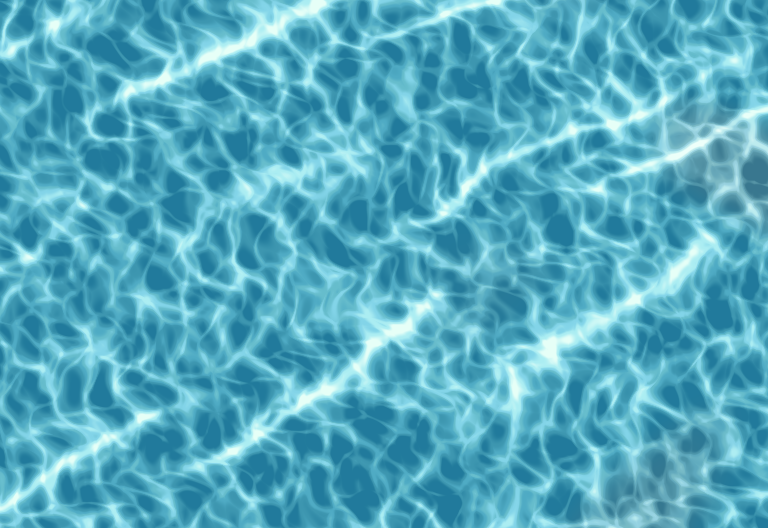
Write a WebGL 1 fragment shader that draws this texture.

```glsl
precision highp float;
// Sunlit pool water: long slanted light ridges over a net of caustic cells.
// Warped cellular noise gives the net and the fine ripples, layered sines
// bend and break the ridges, and a colour ramp turns brightness into water.

uniform vec2 u_resolution;

const float RIDGE_ANGLE = 0.54;
const float RIDGE_SPACING = 0.165;
const float RIDGE_WIDTH = 0.075;
const float HALO_WIDTH = 0.21;
const vec2 NET_SCALE = vec2(11.5, 8.5);
const vec2 FINE_NET_SCALE = vec2(19.0, 15.0);
const vec2 RIPPLE_SCALE = vec2(27.0, 10.0);
const float BASE_LIGHT = 0.03;
const float NET_LIGHT = 0.22;
const float LINE_LIGHT = 0.20;
const float FINE_NET_LIGHT = 0.18;
const float RIPPLE_LIGHT = 0.34;
const float RIDGE_LIGHT = 0.36;
const float HALO_LIGHT = 0.17;
const float GREY_AMOUNT = 0.30;

const vec3 DEEP = vec3(0.13, 0.48, 0.61);
const vec3 BLUE = vec3(0.24, 0.59, 0.69);
const vec3 TEAL = vec3(0.31, 0.67, 0.77);
const vec3 AQUA = vec3(0.40, 0.74, 0.80);
const vec3 PALE = vec3(0.51, 0.83, 0.91);
const vec3 GLOW = vec3(0.67, 0.93, 0.95);
const vec3 GLINT = vec3(0.90, 1.00, 0.97);

vec2 hash2(vec2 p) {
  vec2 k = vec2(dot(p, vec2(127.1, 311.7)), dot(p, vec2(269.5, 183.3)));
  return fract(sin(k) * 43758.55);
}

// Cellular noise: x = distance to nearest point, y = gap to the second
vec2 cells(vec2 p) {
  vec2 cell = floor(p);
  vec2 f = fract(p);
  float first = 8.0;
  float second = 8.0;
  for (int j = -1; j <= 1; j++) {
    for (int i = -1; i <= 1; i++) {
      vec2 offset = vec2(float(i), float(j));
      float d = length(offset + hash2(cell + offset) - f);
      second = min(second, max(first, d));
      first = min(first, d);
    }
  }
  return vec2(first, second - first);
}

// Slow variation from 0 to 1, made of nested sines
float swell(vec2 p) {
  float a = sin(p.x + 1.7 * sin(p.y * 0.73));
  float b = sin(p.y * 1.13 + 1.4 * sin(p.x * 0.61 + 2.0));
  return 0.5 + 0.25 * (a + b);
}

// Bends straight cell borders into curved water lines
vec2 warp(vec2 p) {
  vec2 w = 0.020 * sin(p.yx * vec2(11.0, 13.0) + vec2(0.4, 2.1));
  w += 0.009 * sin((p.yx + w) * vec2(37.0, 31.0) + p * 9.0);
  w += 0.004 * sin((p.yx - w) * vec2(71.0, 83.0) + 1.3);
  return p + w;
}

float bell(float x, float width) {
  return exp(-x * x / (width * width));
}

// Long, broken light bands along the x axis
float ridges(vec2 p) {
  float v = p.y / RIDGE_SPACING + 0.22 * sin(p.x * 4.1 + p.y * 5.0);
  v += 0.07 * sin(p.x * 13.0 + p.y * 9.0) + 0.15 * sin(v * 2.4);
  float d = fract(v) - 0.5;
  float band = floor(v);
  float strength = smoothstep(0.2, 0.8, swell(vec2(p.x * 6.5 + band * 2.7, band * 4.3)));
  return strength * (RIDGE_LIGHT * bell(d, RIDGE_WIDTH) + HALO_LIGHT * bell(d, HALO_WIDTH));
}

vec3 waterColor(float t) {
  vec3 c = mix(DEEP, BLUE, smoothstep(0.20, 0.34, t));
  c = mix(c, TEAL, smoothstep(0.34, 0.43, t));
  c = mix(c, AQUA, smoothstep(0.43, 0.52, t));
  c = mix(c, PALE, smoothstep(0.52, 0.62, t));
  c = mix(c, GLOW, smoothstep(0.62, 0.77, t));
  return mix(c, GLINT, smoothstep(0.77, 1.02, t));
}

void main() {
  vec2 p = gl_FragCoord.xy / u_resolution.y;
  float c = cos(RIDGE_ANGLE);
  float s = sin(RIDGE_ANGLE);
  vec2 q = vec2(c * p.x + s * p.y, c * p.y - s * p.x);
  vec2 w = warp(q);

  // Caustic net, from broad glow to thin lines
  float gap = cells(w * NET_SCALE + 3.0).y;
  float fineGap = cells(warp(w + 0.7) * FINE_NET_SCALE).y;
  float lineStrength = swell(q * 17.0 + 4.0);
  float light = BASE_LIGHT + NET_LIGHT * bell(gap, 0.33);
  light += LINE_LIGHT * lineStrength * bell(gap, 0.11);
  light += FINE_NET_LIGHT * bell(fineGap, 0.19);

  // Fine ripples across the ridges, then the ridges themselves
  light += RIPPLE_LIGHT * cells(warp(q * 1.02 + 0.3) * RIPPLE_SCALE).x;
  light += 0.10 * (swell(q * 8.0 + 1.0) - 0.5);
  light += ridges(q + 0.5 * (w - q));

  // Faint grey sky reflections toward the right
  vec3 color = waterColor(light);
  float patches = smoothstep(0.62, 0.95, swell(p * 9.0 + 2.0)) * smoothstep(0.7, 1.4, p.x);
  vec3 grey = vec3(dot(color, vec3(0.3, 0.5, 0.2)) + 0.04);
  color = mix(color, grey, GREY_AMOUNT * patches);
  gl_FragColor = vec4(color, 1.0);
}
```
